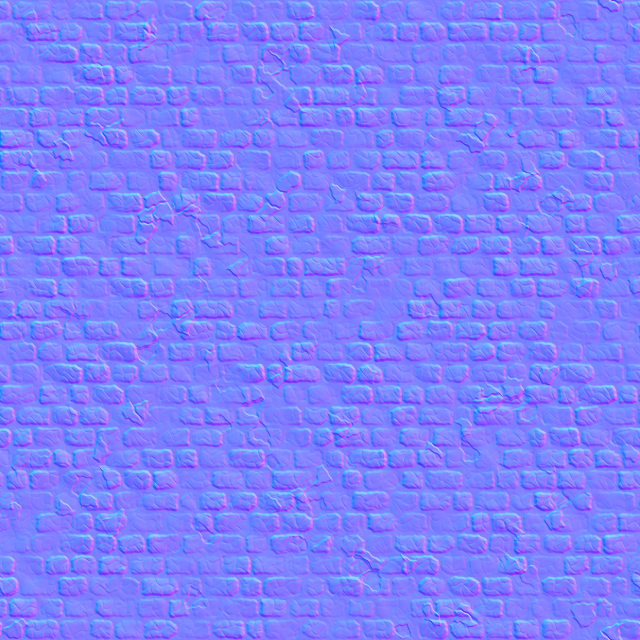
Write a WebGL 2 fragment shader that draws this texture map.

```glsl
#version 300 es
precision highp float;
// Tangent-space normal map of a rough stone wall: 30 courses of about 21 worn blocks, with chipped plaster.
uniform vec2 u_resolution;
out vec4 fragColor;

const float TAU = 6.2832;
const float ROWS = 30.0;
const float COLUMNS = 21.0;

vec2 hash2(vec2 p) {
    p = vec2(dot(p, vec2(127.1, 311.7)), dot(p, vec2(269.5, 183.3)));
    return fract(sin(p) * 43758.5);
}

// Tiling cellular noise: nearest distance, gap to the second nearest, cell id.
vec3 cellular(vec2 uv, float count) {
    vec2 p = uv * count, base = floor(p);
    float nearest = 9.0, second = 9.0, id = 0.0;
    for (int y = -1; y <= 1; y++) {
        for (int x = -1; x <= 1; x++) {
            vec2 cell = base + vec2(x, y);
            vec2 rnd = hash2(mod(cell, count) + count);
            float d = length(cell + rnd - p);
            if (d < nearest) {
                second = nearest;
                nearest = d;
                id = fract(rnd.x * 17.0 + rnd.y * 31.0);
            } else {
                second = min(second, d);
            }
        }
    }
    return vec3(nearest, second - nearest, id);
}

// Smooth tiling mask of broad patches, roughly -1 to 1.
float patches(vec2 uv, float seed) {
    vec2 a = uv * TAU;
    return 0.4 * sin(3.0 * a.x + 2.0 * sin(2.0 * a.y + seed) + seed)
         + 0.35 * sin(4.0 * a.y - 2.0 * a.x + 1.5 * sin(3.0 * a.x) + seed * 2.0)
         + 0.25 * sin(7.0 * a.x + 5.0 * a.y + seed * 3.0);
}

// Horizontal position of the joint left of block i, jittered.
float joint(float i, float row) {
    return i + 0.46 * (hash2(vec2(mod(i, COLUMNS), row + 40.0)).x - 0.5);
}

// Block under uv: x signed distance in course heights, y face tilt, zw random per block.
vec4 block(vec2 uv) {
    float row = floor(uv.y * ROWS);
    float wrappedRow = mod(row, ROWS);
    float u = uv.x * COLUMNS + 0.5 * mod(row, 2.0) + 0.5 * hash2(vec2(wrappedRow, 7.0)).x;
    float i = floor(u);
    if (u < joint(i, wrappedRow)) i -= 1.0;
    else if (u >= joint(i + 1.0, wrappedRow)) i += 1.0;
    float left = joint(i, wrappedRow), right = joint(i + 1.0, wrappedRow);
    vec2 id = vec2(mod(i, COLUMNS), wrappedRow);
    vec2 rnd = hash2(id + 3.0), shape = hash2(id + 91.0);

    vec2 p = vec2((u - 0.5 * (left + right)) * ROWS / COLUMNS, fract(uv.y * ROWS) - 0.5);
    float tilt = dot(p, (shape - 0.5) * vec2(0.2, 0.16));
    vec2 halfSize = vec2(0.5 * (right - left) * ROWS / COLUMNS - 0.045, 0.42 + 0.04 * shape.y);
    p.y += p.x * 0.08 * (shape.x - 0.5);
    p += 0.02 * sin(p.yx * vec2(9.0, 6.0) + rnd * TAU)
       + 0.009 * sin(p.yx * vec2(25.0, 19.0) + shape * TAU);
    float radius = mix(0.12, 0.3, shape.y);
    vec2 q = abs(p) - halfSize + radius;
    float d = length(max(q, 0.0)) + min(max(q.x, q.y), 0.0) - radius;
    // Each corner is hewn off by its own amount.
    float cut = hash2(id + 5.0 * sign(p) + 17.0).x;
    d = max(d, dot(abs(p) - halfSize, vec2(0.6, 0.8)) + 0.02 + 0.2 * cut * cut);
    return vec4(d, tilt, rnd);
}

// Surface height, in course heights.
float height(vec2 uv) {
    // Blocks: crisp rim, soft shoulder, tilted face; some are nearly buried.
    vec4 b = block(uv);
    float rim = smoothstep(0.02, -0.12, b.x);
    float shoulder = smoothstep(0.02, -0.27, b.x);
    float exposed = mix(0.25, 1.0, smoothstep(0.05, 0.75, b.z));
    exposed *= mix(1.0, 0.4, smoothstep(0.1, 0.6, patches(uv, 1.3)));
    float h = exposed * (0.048 * rim + 0.035 * shoulder) + b.y * rim * mix(0.4, 1.0, exposed);

    // Dented stone faces and fine pits, fainter in the mortar.
    vec2 bent = uv + 0.003 * sin(uv.yx * TAU * vec2(29.0, 37.0));
    vec3 dent = cellular(bent, 58.0);
    float grain = 0.02 * dent.x - 0.012 * smoothstep(0.0, 0.3, dent.y)
                + 0.018 * cellular(bent.yx, 110.0).x;
    h -= grain * mix(0.25, 1.0, rim * exposed);

    // Slow swell of the wall.
    h += 0.026 * patches(uv * 3.0, 2.2);

    // Angular plaster flakes, clustered in patches.
    vec2 warped = uv + 0.004 * sin(uv.yx * TAU * vec2(23.0, 19.0))
                     + 0.001 * sin(uv.yx * TAU * vec2(71.0, 83.0));
    vec3 flake = cellular(warped, 37.0);
    float cluster = smoothstep(-0.3, 0.4, patches(uv, 4.1));
    float side = flake.z > 0.95 ? -0.7 : 1.0;
    h += 0.06 * side * cluster * step(0.83, flake.z) * smoothstep(0.0, 0.22, flake.y);
    return h;
}

void main() {
    vec2 uv = gl_FragCoord.xy / u_resolution;
    vec2 e = vec2(0.0009, 0.0);
    vec2 slope = vec2(height(uv - e.xy) - height(uv + e.xy),
                      height(uv - e.yx) - height(uv + e.yx)) / (2.0 * e.x * ROWS);
    slope *= vec2(1.2, 1.0);
    vec2 tilt = slope / sqrt(1.0 + 1.5 * dot(slope, slope));
    fragColor = vec4(vec2(0.495, 0.505) + 0.5 * tilt, 1.0, 1.0);
}
```
